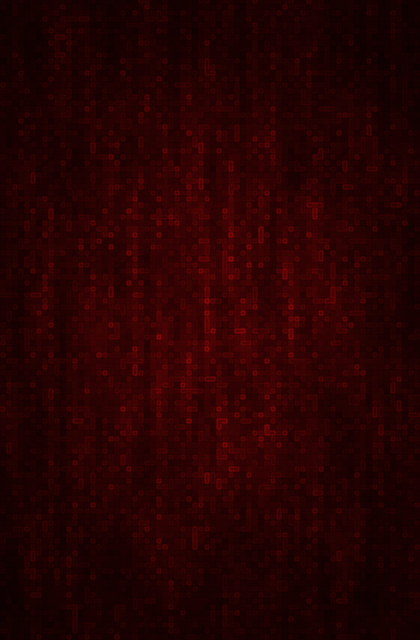
Write a WebGL 1 fragment shader that draws this background.

```glsl
precision highp float;

uniform vec2 u_resolution;

const float COLUMNS = 70.0;
const float TILE_HALF = 0.46;
const float CORNER_RADIUS = 0.26;
const float RIM_WIDTH = 0.13;
const float GAP_SHADE = 0.66;
const float SEAM_DEPTH = 0.10;
const float STREAK_AMOUNT = 0.42;
const float CLOUD_AMOUNT = 0.22;
const float GRAIN_AMOUNT = 0.12;
const vec2 STREAK_SCALE = vec2(0.43, 0.045);
const vec2 GLOW_CENTER = vec2(0.50, 0.50);
const vec2 GLOW_SIZE = vec2(0.43, 0.37);
const float EDGE_LIGHT = 0.085;
const float GLOW_LIGHT = 0.205;
const vec3 RED = vec3(1.0, 0.045, 0.055);

float hash(vec2 p) {
  vec3 q = fract(p.xyx * vec3(0.1031, 0.1030, 0.0973));
  q += dot(q, q.yzx + 33.33);
  return fract((q.x + q.y) * q.z);
}

float cornerSlope(vec2 corner, vec2 offset) {
  float angle = 6.2832 * hash(corner + 71.0);
  return dot(vec2(cos(angle), sin(angle)), offset);
}

float gradientNoise(vec2 p) {
  vec2 i = floor(p);
  vec2 f = p - i;
  vec2 u = f * f * f * (f * (f * 6.0 - 15.0) + 10.0);
  vec2 e = vec2(1.0, 0.0);
  float low = mix(cornerSlope(i, f), cornerSlope(i + e, f - e), u.x);
  float high = mix(cornerSlope(i + e.yx, f - e.yx), cornerSlope(i + 1.0, f - 1.0), u.x);
  return mix(low, high, u.y);
}

// Raised height of a tile: 0 is sunken, 3 is a rare highlight.
float tileLevel(vec2 id) {
  float v = hash(id) + 0.25 * gradientNoise((id + 0.5) * STREAK_SCALE);
  return step(0.28, v) + step(0.74, v) + step(0.95, v);
}

// Rounded square that fuses with neighbours of equal level.
float tileDistance(vec2 p, vec2 id, float level) {
  vec2 side = vec2(p.x < 0.0 ? -1.0 : 1.0, p.y < 0.0 ? -1.0 : 1.0);
  float inner = TILE_HALF - CORNER_RADIUS;
  vec2 q = abs(p) - inner;
  if (tileLevel(id + vec2(side.x, 0.0)) == level) q.x = -inner;
  if (tileLevel(id + vec2(0.0, side.y)) == level) q.y = -inner;
  return length(max(q, 0.0)) + min(max(q.x, q.y), 0.0) - CORNER_RADIUS;
}

void main() {
  vec2 uv = gl_FragCoord.xy / u_resolution;
  vec2 grid = gl_FragCoord.xy * COLUMNS / u_resolution.x;
  float pixel = COLUMNS / u_resolution.x;
  vec2 id = floor(grid);
  vec2 p = grid - id - 0.5;

  // Central glow, vertical streaks and soft clouds
  vec2 g = (uv - GLOW_CENTER) / GLOW_SIZE;
  float light = EDGE_LIGHT + GLOW_LIGHT * exp(-dot(g, g));
  float streak = gradientNoise((id + 0.5) * STREAK_SCALE);
  float cloud = gradientNoise(grid * 0.085 + 19.0);
  light *= 1.0 + STREAK_AMOUNT * streak + CLOUD_AMOUNT * cloud;

  // Tile face, lit rim and dark gap
  float level = tileLevel(id);
  float d = tileDistance(p, id, level);
  float soft = max(pixel * 0.6, 0.04);
  float cover = 1.0 - smoothstep(-soft, soft, d);
  float rim = 1.0 - smoothstep(0.0, RIM_WIDTH + soft * 0.5, abs(d + RIM_WIDTH));
  float face = 0.78 + 0.12 * level + 0.16 * (hash(id + 137.0) - 0.5);
  face += rim * (0.04 + 0.07 * level * level);
  float shade = mix(GAP_SHADE, face, cover);

  // Faint seams inside fused tiles, and fine wear
  float border = 0.5 - max(abs(p.x), abs(p.y));
  shade *= 1.0 - SEAM_DEPTH * (1.0 - smoothstep(0.0, 0.06 + pixel * 0.5, border));
  shade *= 1.0 + GRAIN_AMOUNT * gradientNoise(grid * 2.3 + 7.0);

  gl_FragColor = vec4(RED * light * shade, 1.0);
}
```
